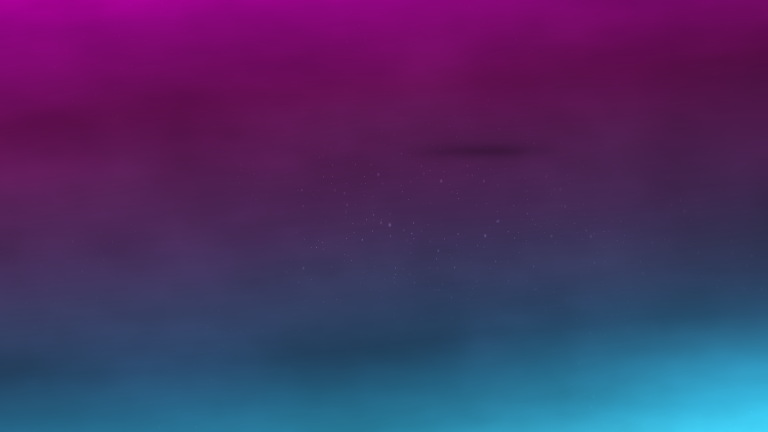
Reproduce this background procedurally as a Shadertoy shader.

```glsl
const float TILT = 0.17;            // how far the colour bands fall to the right
const float WARP = 0.035;           // cloudy bending of the bands
const float CLOUD_CONTRAST = 0.24;
const float GRAIN_CONTRAST = 0.07;
const vec3 HAZE_COLOR = vec3(0.42, 0.36, 0.52);
const vec3 CYAN_GLOW = vec3(0.04, 0.17, 0.19);
const vec3 SPECK_COLOR = vec3(0.55, 0.50, 0.65);
const float SPECK_STRENGTH = 0.28;
const int SPECK_LAYERS = 3;

// Colour and height of each band, from bottom to top
const int STOPS = 10;
const vec4 BANDS[STOPS] = vec4[STOPS](
    vec4(0.24, 0.73, 0.86, -0.09),
    vec4(0.16, 0.51, 0.64, 0.00),
    vec4(0.14, 0.38, 0.51, 0.10),
    vec4(0.15, 0.28, 0.41, 0.20),
    vec4(0.22, 0.235, 0.38, 0.35),
    vec4(0.275, 0.16, 0.335, 0.50),
    vec4(0.34, 0.115, 0.33, 0.65),
    vec4(0.39, 0.06, 0.32, 0.79),
    vec4(0.54, 0.02, 0.48, 1.00),
    vec4(0.71, 0.00, 0.63, 1.09));

float hash(vec2 p) {
    vec3 q = fract(vec3(p.xyx) * 0.1031);
    q += dot(q, q.yzx + 33.33);
    return fract((q.x + q.y) * q.z);
}

float noise(vec2 p) {
    vec2 cell = floor(p), f = fract(p);
    f = f * f * (3.0 - 2.0 * f);
    return mix(mix(hash(cell), hash(cell + vec2(1, 0)), f.x),
               mix(hash(cell + vec2(0, 1)), hash(cell + vec2(1, 1)), f.x), f.y);
}

float fbm(vec2 p) {
    float sum = 0.0, weight = 0.5;
    for (int i = 0; i < 5; i++) {
        sum += weight * noise(p);
        p = mat2(1.8, 0.5, -0.5, 1.8) * p + 17.3;
        weight *= 0.5;
    }
    return sum;
}

vec3 bandColor(float height) {
    vec3 color = BANDS[0].rgb;
    for (int i = 1; i < STOPS; i++) {
        float blend = clamp((height - BANDS[i - 1].w) / (BANDS[i].w - BANDS[i - 1].w), 0.0, 1.0);
        color = mix(color, BANDS[i].rgb, blend);
    }
    return color;
}

// Soft elliptical spot
float spot(vec2 uv, vec2 center, vec2 radius) {
    vec2 d = (uv - center) / radius;
    return exp(-dot(d, d));
}

// One small soft dot in some of the cells
float specks(vec2 p, float scale, float seed) {
    vec2 cell = floor(p * scale), f = fract(p * scale);
    vec2 key = cell + seed;
    vec2 center = 0.25 + 0.5 * vec2(hash(key + 3.1), hash(key + 7.7));
    float radius = mix(0.06, 0.15, hash(key + 11.9));
    float dist = length((f - center) * vec2(1.0, 0.75));
    return smoothstep(radius, 0.0, dist) * step(0.72, hash(key)) * hash(key + 19.4);
}

void mainImage(out vec4 fragColor, in vec2 fragCoord) {
    vec2 uv = fragCoord / iResolution.xy;
    vec2 p = fragCoord / iResolution.y;

    // Tilted colour bands
    float cloud = fbm(p * vec2(2.2, 6.0) + 4.0) - 0.48;
    float puff = fbm(p * 7.0 + 21.0) - 0.48;
    float height = uv.y - TILT * (uv.x - 0.5) + WARP * cloud;
    vec3 color = bandColor(height);

    // Corner glow and darker regions
    color += CYAN_GLOW * spot(uv, vec2(1.02, 0.10), vec2(0.28, 0.17));
    float shade = 0.20 * spot(uv, vec2(1.03, 0.45), vec2(0.25, 0.22))
                + 0.13 * spot(uv, vec2(1.0, 0.82), vec2(0.30, 0.13))
                + 0.12 * spot(uv, vec2(0.47, 0.19), vec2(0.13, 0.06))
                + 0.20 * spot(uv, vec2(0.63, 0.65), vec2(0.07, 0.016))
                + 0.08 * spot(uv, vec2(0.06, 0.70), vec2(0.18, 0.08));
    color *= 1.0 - shade;

    // Drifting haze and fine grain
    float middle = spot(uv, vec2(0.52, 0.50), vec2(0.50, 0.36));
    float streaks = fbm(p * vec2(9.0, 26.0) + 40.0) - 0.48;
    color *= 1.0 + CLOUD_CONTRAST * (cloud + 0.5 * puff) + GRAIN_CONTRAST * streaks;
    float wisps = spot(uv, vec2(0.50, 0.74), vec2(0.12, 0.06))
                + spot(uv, vec2(0.74, 0.39), vec2(0.16, 0.05));
    color = mix(color, HAZE_COLOR, clamp(0.16 * middle * (puff + 0.08) + 0.05 * wisps, 0.0, 1.0));

    // Dust, thickest near the centre
    float dust = 0.0;
    for (int i = 0; i < SPECK_LAYERS; i++) {
        float layer = float(i);
        dust += specks(p + layer * 0.37, 28.0 + 17.0 * layer, 50.0 * layer);
    }
    float density = 0.12 + spot(uv, vec2(0.50, 0.48), vec2(0.25, 0.16));
    color += SPECK_COLOR * SPECK_STRENGTH * dust * density * smoothstep(0.35, 0.6, fbm(p * 5.0 + 60.0));

    fragColor = vec4(clamp(color, 0.0, 1.0), 1.0);
}
```
